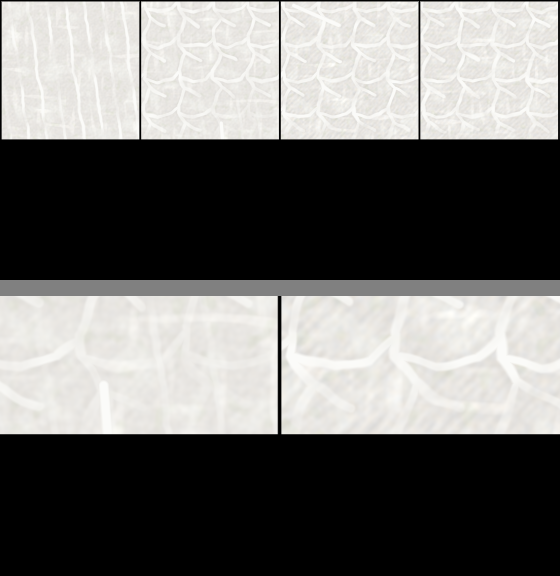
Top: the whole. Bottom: its middle third, enlarged.
Write a Shadertoy shader that draws this texture.

```glsl
// Four cream embossed tiles, from leaning fibres to a branching net, above a black band.

vec2 hashGradient(vec2 cell) {
    vec2 h = vec2(dot(cell, vec2(127.1, 311.7)), dot(cell, vec2(269.5, 183.3)));
    return fract(sin(h) * 43758.5) * 2.0 - 1.0;
}

float gradientNoise(vec2 p) {
    vec2 i = floor(p), f = p - i;
    vec2 w = f * f * f * (f * (f * 6.0 - 15.0) + 10.0);
    float a = dot(hashGradient(i), f);
    float b = dot(hashGradient(i + vec2(1, 0)), f - vec2(1, 0));
    float c = dot(hashGradient(i + vec2(0, 1)), f - vec2(0, 1));
    float d = dot(hashGradient(i + vec2(1, 1)), f - vec2(1, 1));
    return mix(mix(a, b, w.x), mix(c, d, w.x), w.y);
}

float segmentDistance(vec2 p, vec2 a, vec2 b) {
    vec2 ab = b - a;
    return length(p - a - ab * clamp(dot(p - a, ab) / dot(ab, ab), 0.0, 1.0));
}

// Distance to one repeat of the net: a wavy stem, a diagonal tail and a sagging arc.
float motifDistance(vec2 p) {
    vec2 bend = vec2(0.02, 0.70), fork = vec2(0.03, 0.45), low = vec2(0.20, 0.19);
    vec2 sag = vec2(0.42, 0.36), rise = vec2(0.82, 0.45);
    float stem = min(segmentDistance(p, vec2(0.20, 1.15), bend),
                 min(segmentDistance(p, bend, fork), segmentDistance(p, fork, low)));
    float tail = segmentDistance(p, low, vec2(0.62, -0.04));
    float arc = min(segmentDistance(p, fork, sag),
                min(segmentDistance(p, sag, rise), segmentDistance(p, rise, vec2(1.02, 0.64))));
    return min(min(stem, tail), arc);
}

float netDistance(vec2 p) {
    vec2 f = fract(p);
    float d = 9.0;
    for (int y = -1; y <= 1; y++)
        for (int x = -1; x <= 1; x++)
            d = min(d, motifDistance(f - vec2(x, y)));
    return d;
}

// Distance to the nearest leaning fibre, in tile widths.
float fibreDistance(vec2 q, float lean) {
    float s = q.x + lean * q.y + 0.022 * gradientNoise(q * vec2(5.0, 7.0))
            + 0.008 * gradientNoise(q * vec2(9.0, 24.0));
    return abs(fract(s * 7.5) - 0.5) / 7.5;
}

void mainImage(out vec4 fragColor, in vec2 fragCoord) {
    vec2 p = fragCoord / iResolution.y;
    p.x *= 2.0 * iResolution.y / iResolution.x;
    float px = 1.0 / iResolution.y;

    float column = clamp(floor((p.x - 0.0025) / 0.4985), 0.0, 3.0);
    vec2 q = vec2((p.x - 0.0025) / 0.4985 - column, (p.y - 0.5) * 2.0);
    vec2 seed = q + column * 13.7;

    // Fibres fill the first tile and fade into the second.
    float breaks = smoothstep(-0.22, 0.12, gradientNoise(seed * vec2(9.0, 4.5)));
    float fibre = (1.0 - smoothstep(0.004, 0.013 + px, fibreDistance(q, 0.14))) * (0.2 + 0.8 * breaks);
    float corner = smoothstep(0.35, 0.7, q.x) * (1.0 - smoothstep(0.15, 0.5, q.y));
    float fibreAmount = column < 0.5 ? 1.0 : column < 1.5 ? 0.15 + 0.3 * corner : 0.0;

    // The net is slightly warped and worn away toward the lower edge.
    vec2 cell = q * 4.0 - vec2(0.08, 0.3);
    cell += 0.11 * vec2(gradientNoise(seed * 9.0), gradientNoise(seed * 9.0 + 31.0));
    float d = netDistance(cell);
    float net = 1.0 - smoothstep(0.025, 0.055 + 4.0 * px, d);
    float wear = 0.72 + 0.9 * gradientNoise(seed * 11.0 + 5.0);
    float netAmount = step(0.5, column) * clamp(wear, 0.3, 1.0);
    netAmount *= mix(0.4, 1.0, smoothstep(0.03, 0.14, q.y));
    if (column == 1.0) netAmount *= 1.0 - 0.7 * corner;
    float stroke = max(fibre * fibreAmount, net * netAmount);

    // Isolated strokes: an upright one in tile two, a long diagonal in tile three.
    float lone = 9.0;
    if (column == 1.0) lone = segmentDistance(q, vec2(0.59, 0.0), vec2(0.58, 0.12));
    if (column == 2.0) lone = segmentDistance(q, vec2(0.10, 0.96), vec2(0.42, 0.82));
    stroke = max(stroke, 1.0 - smoothstep(0.007, 0.015 + px, lone));

    // Paper: soft blotches, fine grain and slanting scratches.
    float blotch = gradientNoise(seed * 7.0) + 0.6 * gradientNoise(seed * 19.0 + 7.0);
    float grain = gradientNoise(seed * 57.0);
    vec2 slant = vec2(seed.x + seed.y, seed.y - seed.x);
    float scratch = gradientNoise(slant * vec2(13.0, 42.0));
    float rough = column < 1.5 ? 0.4 : 1.0;
    vec3 paper = mix(vec3(0.91, 0.90, 0.885), vec3(0.89, 0.89, 0.855),
                     smoothstep(0.1, 0.4, gradientNoise(seed * 23.0 + 3.0)));
    paper = mix(paper, vec3(0.935, 0.932, 0.915), smoothstep(-0.05, 0.4, blotch));
    paper += 0.028 * grain + 0.055 * rough * scratch;
    paper += 0.02 * rough * vec3(1.0, 0.2, -1.0) * gradientNoise(seed * 48.0 + 11.0);

    // Faint pale smears beside the strokes, mostly upright and level.
    float smear = max(gradientNoise(seed * vec2(24.0, 5.0)), gradientNoise(seed * vec2(5.0, 24.0) + 9.0));
    paper += 0.04 * smoothstep(0.15, 0.45, smear);
    float rim = smoothstep(0.03, 0.07, d) * (1.0 - smoothstep(0.07, 0.13, d));
    paper -= 0.02 * rim * netAmount;
    vec3 color = mix(paper, vec3(0.985, 0.985, 0.975), stroke);

    // Thin black frame lines and the empty lower band.
    float line = abs(fract((p.x - 0.0025) / 0.4985 + 0.5) - 0.5) * 0.4985;
    line = min(line, abs(p.y - 0.998));
    color *= smoothstep(0.001, 0.002 + px, line);
    color *= smoothstep(0.502 - 0.5 * px, 0.502 + 0.5 * px, p.y);
    fragColor = vec4(clamp(color, 0.0, 1.0), 1.0);
}
```
